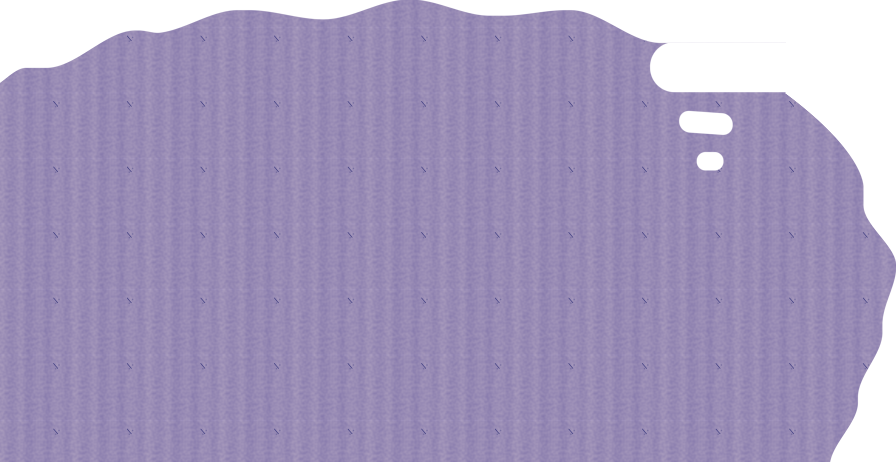
A Shadertoy shader for this texture:

```glsl
// A lilac ribbed paper sheet with a wavy torn rim, on a white ground.
// One small tile (ribs, periodic grain, faint seam, ink fleck) repeats over the sheet;
// the rim is built from smooth ramps, the notch and holes from rounded boxes.

const float TAU = 6.2831853;
const vec2 TILE_SIZE = vec2(0.1593, 0.1418);   // in canvas heights
const vec2 TILE_ORIGIN = vec2(0.0040, 0.0594);
const vec2 FLECK_POS = vec2(0.739, 0.167);     // inside the tile
const vec3 WHITE = vec3(1.0);
const vec3 LILAC_DARK = vec3(0.548, 0.498, 0.686);
const vec3 LILAC_LIGHT = vec3(0.640, 0.588, 0.730);
const vec3 INK = vec3(0.20, 0.20, 0.48);

vec2 hashGradient(vec2 cell) {
    vec3 q = fract(cell.xyx * vec3(0.1031, 0.1030, 0.0973));
    q += dot(q, q.yzx + 33.33);
    float angle = TAU * fract((q.x + q.y) * q.z);
    return vec2(cos(angle), sin(angle));
}

// Gradient noise that wraps after 'period' lattice cells
float periodicNoise(vec2 p, vec2 period) {
    vec2 i = floor(p), f = fract(p);
    vec2 u = f * f * f * (f * (f * 6.0 - 15.0) + 10.0);
    vec4 corner;
    for (int k = 0; k < 4; k++) {
        vec2 o = vec2(k & 1, k >> 1);
        corner[k] = dot(hashGradient(mod(i + o, period)), f - o);
    }
    return mix(mix(corner.x, corner.y, u.x), mix(corner.z, corner.w, u.x), u.y);
}

float roundedBox(vec2 p, vec2 halfSize, float radius) {
    vec2 q = abs(p) - halfSize + radius;
    return length(max(q, 0.0)) + min(max(q.x, q.y), 0.0) - radius;
}

float segment(vec2 p, vec2 a, vec2 b) {
    vec2 d = b - a;
    return length(p - a - d * clamp(dot(p - a, d) / dot(d, d), 0.0, 1.0));
}

float coverage(float dist, float soft) {
    return 1.0 - smoothstep(-soft, soft, dist);
}

float ramp(float x, float from, float to, float rise) {
    return rise * smoothstep(from, to, x);
}

// Height of the upper rim, measured down from the top
float upperRim(float x) {
    return 0.192 + ramp(x, -0.03, 0.056, -0.045) + ramp(x, 0.10, 0.293, -0.081)
        + ramp(x, 0.30, 0.348, 0.006) + ramp(x, 0.33, 0.515, -0.050)
        + ramp(x, 0.54, 0.70, 0.020) + ramp(x, 0.70, 0.884, -0.043)
        + ramp(x, 0.889, 1.06, 0.035) + ramp(x, 1.09, 1.225, -0.012)
        + ramp(x, 1.235, 1.43, 0.071);
}

float rightRim(float y) {
    float shoulder = pow(clamp((0.404 - y) / 0.202, 0.0, 1.0), 1.6);
    return 1.869 - 0.169 * shoulder + ramp(y, 0.444, 0.576, 0.071)
        + ramp(y, 0.576, 0.702, -0.030) + ramp(y, 0.72, 0.86, -0.053)
        + ramp(y, 0.871, 1.01, -0.061);
}

// Signed distance to the sheet, negative inside
float sheet(vec2 p) {
    float d = max(upperRim(p.x) - p.y, p.x - rightRim(p.y));
    float notch = roundedBox(p - vec2(1.9035, 0.1453), vec2(0.4965, 0.0543), 0.053);
    vec2 h = p - vec2(1.528, 0.266);
    h.y -= 0.07 * h.x;
    float wideHole = roundedBox(h, vec2(0.058, 0.0235), 0.0225);
    float smallHole = roundedBox(p - vec2(1.537, 0.349), vec2(0.029, 0.020), 0.019);
    return max(d, -min(notch, min(wideHole, smallHole)));
}

vec3 paper(vec2 p, float pixel) {
    vec2 tile = fract((p - TILE_ORIGIN) / TILE_SIZE);

    // Four soft ribs per tile, with one broad swell
    float ribs = 0.20 * cos(4.0 * TAU * tile.x) + 0.07 * cos(TAU * tile.x)
        + 0.05 * cos(7.0 * TAU * tile.x + 1.0);

    // Fine grain and slanted fibres
    float grain = 0.55 * periodicNoise(tile * vec2(26.0, 23.0), vec2(26.0, 23.0));
    vec2 slanted = vec2(tile.x * 9.0 + tile.y * 9.0, tile.y * 18.0);
    float fibres = 0.30 * periodicNoise(slanted, vec2(9.0, 18.0));
    vec3 color = mix(LILAC_DARK, LILAC_LIGHT, 0.5 + ribs + grain + fibres);

    // Broken pale seam along the tile's upper edge
    float seamDist = min(tile.y, 1.0 - tile.y) * TILE_SIZE.y;
    float broken = 0.6 + 0.4 * cos(9.0 * TAU * tile.x);
    color += 0.030 * broken * coverage(seamDist - 0.0012, pixel);

    // Ink fleck: a slanted tick and two specks
    vec2 q = (tile - FLECK_POS) * TILE_SIZE;
    float tick = segment(q, vec2(-0.0055, -0.005), vec2(0.003, 0.005)) - 0.0009;
    float specks = min(length(q - vec2(0.006, -0.002)), length(q - vec2(-0.001, 0.006)));
    color = mix(color, INK, 0.75 * coverage(tick, 0.6 * pixel));
    return mix(color, INK, 0.45 * coverage(specks - 0.0013, pixel));
}

void mainImage(out vec4 fragColor, in vec2 fragCoord) {
    // Canvas heights, y running down
    float pixel = 1.0 / iResolution.y;
    vec2 p = vec2(fragCoord.x, iResolution.y - fragCoord.y) * pixel;
    float inside = coverage(sheet(p), 0.75 * pixel);
    fragColor = vec4(mix(WHITE, paper(p, pixel), inside), 1.0);
}
```
